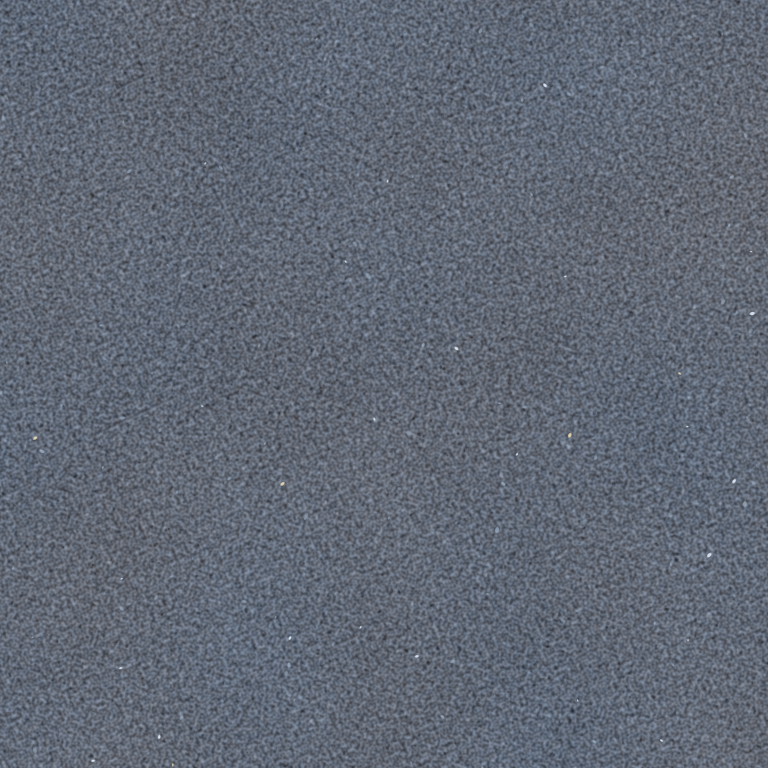
This texture is drawn by a three.js fragment shader. Its source:

```glsl
// Fine-grained blue-grey stone: two rotated layers of gradient noise form the
// crystals, slow noise clouds the tone and hue, and scattered elliptical grains
// add dark minerals, pale crystals and a few bright sparkles.

varying vec2 vUv;

// Colours
const vec3 STONE = vec3(0.380, 0.410, 0.461);
const vec3 TONE_AXIS = vec3(0.90, 1.00, 1.12);   // lighter grains are bluer
const vec3 WARM_SHIFT = vec3(0.040, 0.004, -0.032);
const vec3 PALE_BLUE = vec3(0.60, 0.67, 0.75);
const vec3 SPARKLE_COOL = vec3(0.88, 0.93, 0.98);
const vec3 SPARKLE_WARM = vec3(0.92, 0.85, 0.70);

// Frequencies, in cells across the canvas
const float COARSE_FREQ = 137.0;
const float FINE_FREQ = 233.0;
const float HUE_FREQ = 95.0;
const float CLOUD_FREQ = 5.0;
const float DARK_FREQ = 95.0;
const float PALE_FREQ = 70.0;
const float FLECK_FREQ = 24.0;
const float SPARKLE_FREQ = 14.0;

// Strengths
const float COARSE_AMP = 0.13;
const float FINE_AMP = 0.20;
const float CLOUD_AMP = 0.025;
const float DARK_DEPTH = 0.085;
const float PALE_LIFT = 0.075;
const float EDGE = 0.0012;                       // edge softness, canvas units

const float TAU = 6.2831853;

vec3 hash3(vec2 p) {
  vec3 q = fract(p.xyx * vec3(0.1031, 0.1030, 0.0973));
  q += dot(q, q.yxz + 33.33);
  return fract((q.xxy + q.yzz) * q.zyx);
}

mat2 rotation(float a) {
  float c = cos(a), s = sin(a);
  return mat2(c, s, -s, c);
}

float cornerSlope(vec2 cell, vec2 offset) {
  float a = TAU * hash3(cell).x;
  return dot(vec2(cos(a), sin(a)), offset);
}

// Gradient noise, roughly -0.7 to 0.7
float gradientNoise(vec2 p) {
  vec2 i = floor(p), f = fract(p);
  vec2 u = f * f * f * (f * (f * 6.0 - 15.0) + 10.0);
  vec2 e = vec2(1.0, 0.0);
  float low = mix(cornerSlope(i, f), cornerSlope(i + e.xy, f - e.xy), u.x);
  float high = mix(cornerSlope(i + e.yx, f - e.yx), cornerSlope(i + e.xx, f - e.xx), u.x);
  return mix(low, high, u.y);
}

// Scattered ellipses: x is coverage, y is a random value of the covering grain.
// Radii are in canvas units; share is the fraction of cells holding a grain.
vec2 scatterGrains(vec2 uv, float freq, float share, float rMin, float rMax, float seed) {
  vec2 p = rotation(seed) * uv * freq;
  vec2 home = floor(p);
  vec2 result = vec2(0.0);
  for (int y = -1; y <= 1; y++) {
    for (int x = -1; x <= 1; x++) {
      vec2 cell = home + vec2(float(x), float(y));
      vec3 place = hash3(cell + seed * 17.0);
      vec3 shape = hash3(cell + seed * 31.0 + 57.0);
      vec2 d = rotation(TAU * shape.x) * (p - cell - place.xy) / freq;
      d *= vec2(0.8, 1.3);
      float radius = mix(rMin, rMax, shape.y * shape.y);
      float cover = 1.0 - smoothstep(radius - EDGE, radius + EDGE, length(d));
      cover *= step(place.z, share);
      if (cover > result.x) result = vec2(cover, shape.z);
    }
  }
  return result;
}

void main() {
  vec2 uv = vUv;

  // Crystal body and slow clouding
  float coarse = gradientNoise(rotation(0.47) * uv * COARSE_FREQ + 400.0);
  float fine = gradientNoise(rotation(1.13) * uv * FINE_FREQ + 700.0);
  float cloud = gradientNoise(uv * CLOUD_FREQ + 31.0)
              + 0.6 * gradientNoise(rotation(0.8) * uv * CLOUD_FREQ * 3.1 + 83.0);
  float tone = COARSE_AMP * coarse + FINE_AMP * fine + CLOUD_AMP * cloud;

  // Dark minerals and pale crystals
  vec2 dark = scatterGrains(uv, DARK_FREQ, 0.45, 0.0013, 0.0030, 0.6);
  vec2 pale = scatterGrains(uv, PALE_FREQ, 0.30, 0.0014, 0.0034, 1.9);
  tone -= DARK_DEPTH * dark.x * mix(0.5, 1.2, dark.y);
  tone += PALE_LIFT * pale.x * mix(0.4, 1.2, pale.y);

  // Hue drifts between warm grey and blue
  float hue = 0.5 * gradientNoise(rotation(0.9) * uv * HUE_FREQ + 210.0)
            + 0.6 * gradientNoise(uv * CLOUD_FREQ * 0.7 + 12.0);
  vec3 color = STONE + TONE_AXIS * tone + WARM_SHIFT * hue;

  // Bluish flecks and rare sparkles
  vec2 fleck = scatterGrains(uv, FLECK_FREQ, 0.22, 0.0011, 0.0032, 2.7);
  color = mix(color, PALE_BLUE, fleck.x * mix(0.3, 0.9, fleck.y));
  vec2 sparkle = scatterGrains(uv, SPARKLE_FREQ, 0.13, 0.0010, 0.0030, 3.8);
  vec3 glint = mix(SPARKLE_COOL, SPARKLE_WARM, step(0.75, sparkle.y));
  color = mix(color, glint, 0.9 * sparkle.x);

  gl_FragColor = vec4(clamp(color, 0.0, 1.0), 1.0);
}
```
